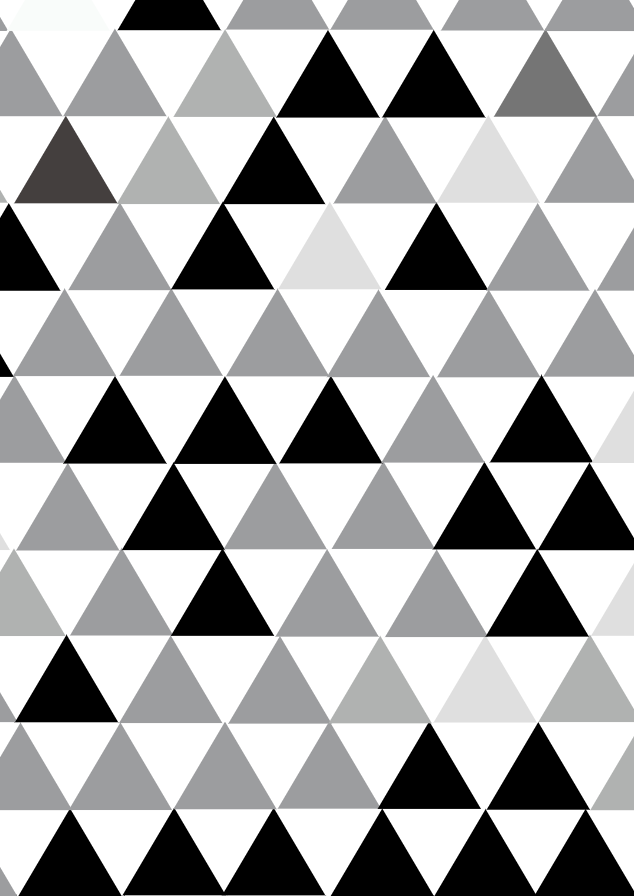
Write a WebGL 1 fragment shader that draws this pattern.

```glsl
precision highp float;
// Staggered rows of upright triangles in black and greys on white.
// Each pixel tests the nearby cells; a hash picks each tone, and layered
// sines nudge each triangle so that the gaps look hand-set.

uniform vec2 u_resolution;

// Lengths are in row heights; rows count up from the bottom edge.
const float ROWS = 10.35;           // rows over the canvas height
const float HALF_BASE = 0.597;
const float HEIGHT = 1.012;         // tips just cross the row above
const float PITCH = 1.195;          // column spacing in the lowest row
const float PITCH_GROWTH = 0.0042;  // extra spacing per row
const float START = 0.809;          // first centre in the lowest row
const float START_DRIFT = -0.0095;  // shift of that centre per row
const vec2 WOBBLE = vec2(0.028, 0.009);

// Tones, with cumulative shares of the triangles.
const vec3 PAPER = vec3(1.0);
const vec3 BLACK = vec3(0.0);
const vec3 GREY = vec3(0.612, 0.616, 0.624);
const vec3 SILVER = vec3(0.69, 0.70, 0.694);
const vec3 PALE = vec3(0.875);
const float BLACK_TO = 0.43;
const float GREY_TO = 0.82;
const float SILVER_TO = 0.92;

// Rare accents, as (column, row).
const vec3 CHARCOAL = vec3(0.265, 0.248, 0.245);
const vec3 SLATE = vec3(0.46);
const vec3 GHOST = vec3(0.978, 0.988, 0.982);
const vec2 CHARCOAL_CELL = vec2(0.0, 8.0);
const vec2 SLATE_CELL = vec2(5.0, 9.0);
const vec2 GHOST_CELL = vec2(0.0, 10.0);

float hash(vec2 cell) {
  vec2 p = fract(cell * vec2(0.1031, 0.1137) + vec2(0.37, 0.71));
  p += dot(p, p.yx + 33.33);
  return fract((p.x + p.y) * p.x * 7.13);
}

bool sameCell(vec2 a, vec2 b) {
  return distance(a, b) < 0.5;
}

vec3 toneOf(vec2 cell) {
  if (sameCell(cell, CHARCOAL_CELL)) return CHARCOAL;
  if (sameCell(cell, SLATE_CELL)) return SLATE;
  if (sameCell(cell, GHOST_CELL)) return GHOST;
  float pick = hash(cell);
  if (pick < BLACK_TO) return BLACK;
  if (pick < GREY_TO) return GREY;
  return pick < SILVER_TO ? SILVER : PALE;
}

// Layered sines: a small offset for each triangle.
vec2 wobble(vec2 cell) {
  float x = sin(cell.x * 2.3 + cell.y * 1.7) + 0.5 * sin(cell.x * 5.1 - cell.y * 3.9);
  float y = sin(cell.x * 1.1 + cell.y * 4.3);
  return WOBBLE * vec2(x, y);
}

// Edge distance to a triangle standing on y = 0, negative inside.
float triangle(vec2 p) {
  vec2 slope = normalize(vec2(HEIGHT, HALF_BASE));
  float side = dot(vec2(abs(p.x), p.y - HEIGHT), slope);
  return max(side, -p.y);
}

void main() {
  vec2 p = gl_FragCoord.xy / u_resolution.y * ROWS;
  float pixel = ROWS / u_resolution.y;
  vec3 color = PAPER;

  // Neighbouring rows and columns catch tips and corners that overlap.
  for (int j = -1; j <= 1; j++) {
    float row = floor(p.y) + float(j);
    float pitch = PITCH + PITCH_GROWTH * row;
    float start = START + START_DRIFT * row - 0.5 * pitch * mod(row, 2.0);
    float nearest = floor((p.x - start) / pitch + 0.5);
    for (int i = -1; i <= 1; i++) {
      vec2 cell = vec2(nearest + float(i), row);
      vec2 base = vec2(start + pitch * cell.x, row) + wobble(cell);
      float cover = clamp(0.5 - triangle(p - base) / pixel, 0.0, 1.0);
      color = mix(color, toneOf(cell), cover);
    }
  }
  gl_FragColor = vec4(color, 1.0);
}
```
